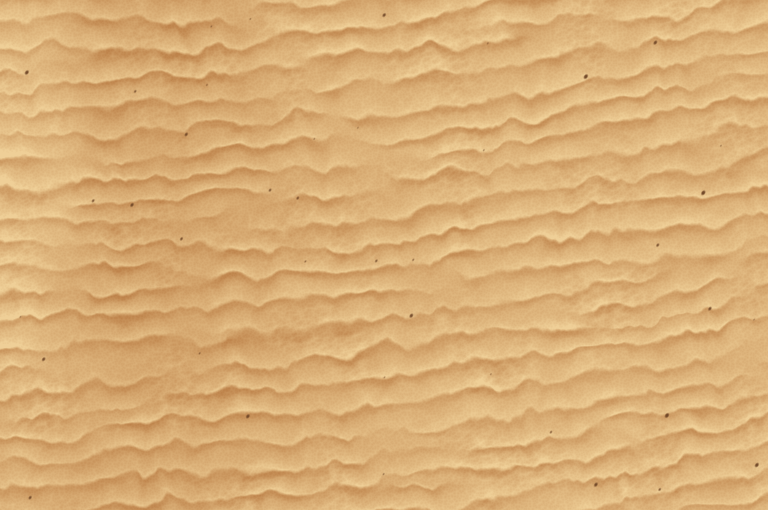
A Shadertoy shader for this texture:

```glsl
const float TAU = 6.2831853;
const vec3 SHADED_SAND = vec3(0.80, 0.60, 0.38);
const vec3 SUNLIT_SAND = vec3(0.91, 0.77, 0.55);
const vec3 PEBBLE = vec3(0.42, 0.26, 0.14);

vec2 hash2(vec2 cell) {
    vec3 h = fract(cell.xyx * vec3(0.1031, 0.1030, 0.0973));
    h += dot(h, h.yzx + 33.33);
    return fract((h.xx + h.yz) * h.zy);
}

// Distance to the nearest scattered point
float cellular(vec2 p) {
    vec2 cell = floor(p);
    float nearest = 2.0;
    for (int j = -1; j <= 1; j++)
    for (int i = -1; i <= 1; i++) {
        vec2 id = cell + vec2(i, j);
        nearest = min(nearest, length(id + hash2(id) - p));
    }
    return nearest;
}

// Layered sines, each turned and bent by the one before
float waves(vec2 p, float seed) {
    float sum = 0.0, gain = 0.5;
    for (int i = 0; i < 4; i++) {
        p = mat2(0.8, 0.6, -0.6, 0.8) * p * 1.55 + seed;
        p += 0.6 * sin(p.yx * 0.8);
        sum += gain * sin(p.x) * cos(p.y);
        gain *= 0.65;
    }
    return sum;
}

// Blended wave packets: their phase runs across the ripples and forks
vec2 ripplePhasor(vec2 p, float frequency, vec2 packets, float disorder) {
    vec2 q = p * packets, cell = floor(q), sum = vec2(0.0);
    float carrier = TAU * frequency * (p.y - 0.03 * p.x - 0.06 * p.x * p.x);
    for (int j = -2; j <= 2; j++)
    for (int i = -2; i <= 2; i++) {
        vec2 id = cell + vec2(i, j);
        vec2 rnd = hash2(id + 17.0);
        vec2 d = q - id - hash2(id);
        float weight = pow(max(0.0, 1.0 - dot(d, d) / 4.0), 6.0);
        float phase = carrier + disorder * (2.0 * rnd.x - 1.0) + 2.8 * (rnd.y - 0.5) * d.x;
        sum += weight * vec2(cos(phase), sin(phase));
    }
    return sum;
}

// Lit rim at the crest, thin shadow just beneath it
float rippleShade(float u, float rim, float shadow) {
    float crest = smoothstep(0.84, 1.0, u);
    float lit = crest + exp(-3.5 * u) * (1.0 - crest);
    float dark = 0.3 * smoothstep(0.15, 0.70, u) + 0.7 * smoothstep(0.50, 0.84, u);
    return rim * lit - shadow * dark * (1.0 - crest);
}

// Broad drifts: a dark band on the left beside a pale margin
float broadTone(vec2 p) {
    vec2 w = p + 0.07 * vec2(waves(p * 5.0, 2.0), waves(p * 5.0, 7.0));
    float band = exp(-pow((w.x - 0.32) / 0.24, 2.0));
    float margin = (1.0 - smoothstep(0.06, 0.17, w.x)) * smoothstep(0.15, 0.35, w.y);
    float rightGlow = smoothstep(0.5, 1.2, w.x);
    return 0.53 - 0.20 * band + 0.25 * margin + 0.10 * rightGlow + 0.10 * waves(p * 3.0, 4.0);
}

// Sparse dark pebbles of uneven size
float pebbles(vec2 p, float scale, float share, float pixel) {
    vec2 q = p * scale, id = floor(q);
    vec2 rnd = hash2(id + 41.0);
    vec2 d = (q - id - 0.2 - 0.6 * hash2(id + 5.0)) / scale;
    d = mat2(0.8, 0.6, -0.6, 0.8) * d * vec2(1.0, 0.7);
    float radius = mix(0.0010, 0.0032, rnd.y * rnd.y);
    float disc = 1.0 - smoothstep(radius - pixel, radius + pixel, length(d));
    return disc * step(rnd.x, share) * mix(0.55, 0.95, rnd.y);
}

void mainImage(out vec4 fragColor, in vec2 fragCoord) {
    vec2 p = fragCoord / iResolution.y;
    float pixel = 1.0 / iResolution.y;

    // Ripples, bent into short humps
    vec2 bent = p;
    bent.y += 0.017 * waves(p * vec2(20.0, 13.0), 1.0);
    bent.y += 0.004 * waves(p * vec2(42.0, 34.0), 3.0);
    vec2 phasor = ripplePhasor(bent, 19.0, vec2(6.5, 15.0), 2.35);
    float u = fract(atan(phasor.y, phasor.x) / TAU + 1.0);
    float relief = smoothstep(0.03, 0.65, length(phasor));
    relief *= 0.95 + 0.75 * waves(p * 13.0, 6.0);
    float tone = broadTone(p) + relief * rippleShade(u, 0.50, 0.54);

    // Crumbly patches and fine grain
    float patches = smoothstep(-0.1, 0.6, waves(p * 10.0, 9.0));
    vec2 slanted = mat2(0.9, -0.44, 0.44, 0.9) * p;
    float crumbs = cellular(slanted * vec2(50.0, 95.0)) - 0.48;
    float grain = cellular(p * 190.0) - 0.48;
    tone += crumbs * mix(0.10, 0.45, patches) + grain * 0.28;

    // Colour
    vec3 color = mix(SHADED_SAND, SUNLIT_SAND, clamp(tone, -0.5, 1.25));
    color = mix(color, PEBBLE, pebbles(p, 9.0, 0.35, pixel));
    fragColor = vec4(color, 1.0);
}
```
